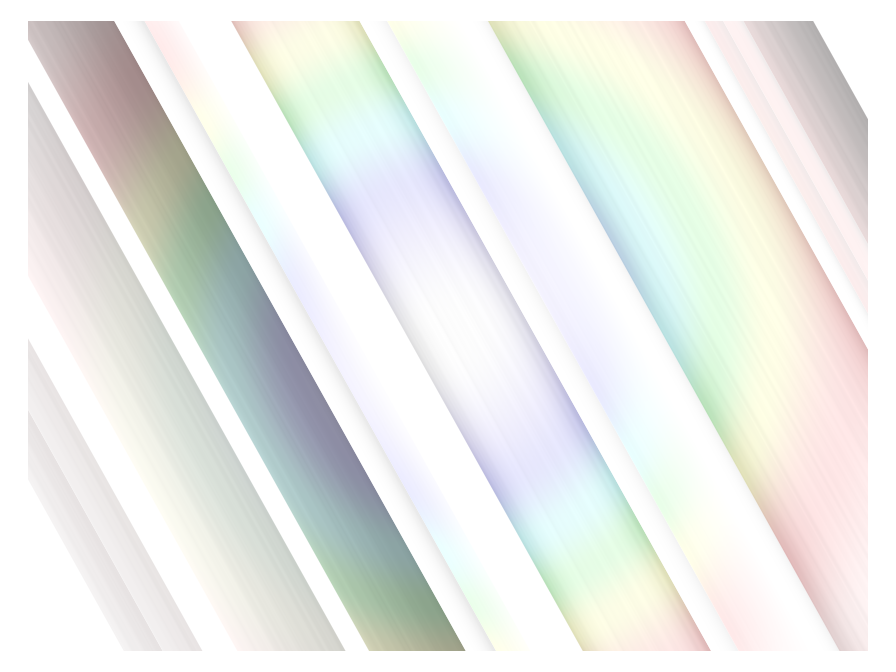
This background is drawn by a WebGL 1 fragment shader. Its source:

```glsl
precision highp float;
// Slanted glassy bands on white, tinted by a radial pastel rainbow, inside a thin white frame.

uniform vec2 u_resolution;

const float SLANT = 0.558;        // horizontal shift of a band per unit height
const float MARGIN = 0.03125;     // white frame, as a share of each side
const float HUE_INNER = 0.156;    // radius where the rainbow leaves violet
const float HUE_OUTER = 0.634;    // radius where it reaches red
const float HUE_SPAN = 0.7;
const float STREAK_DENSITY = 170.0;
const float STREAK_STRENGTH = 0.022;
const vec3 WHITE = vec3(1.0);

float hash(float n) {
  return fract(sin(n * 127.1) * 43758.5453);
}

float noise(float x) {
  float i = floor(x);
  float f = fract(x);
  return mix(hash(i), hash(i + 1.0), f * f * (3.0 - 2.0 * f));
}

// Pure hue by distance from the centre, fading to white at the core and far out.
vec3 rainbow(float radius) {
  float hue = HUE_SPAN * (1.0 - smoothstep(HUE_INNER, HUE_OUTER, radius));
  vec3 rgb = clamp(abs(mod(hue * 6.0 + vec3(0.0, 4.0, 2.0), 6.0) - 3.0) - 1.0, 0.0, 1.0);
  rgb = rgb * rgb * (3.0 - 2.0 * rgb);
  float strength = smoothstep(0.03, 0.26, radius);
  strength *= 1.0 - 0.6 * smoothstep(0.6, 0.75, radius);
  return mix(WHITE, rgb, strength);
}

// Paints one band from lo to hi. look = left tone, right tone, left tint, right tint.
void band(inout vec3 color, vec3 hue, float s, float lo, float hi,
          vec4 look, float curve, float rim) {
  float aa = 0.8 / u_resolution.y;
  float mask = smoothstep(lo - aa, lo + aa, s) * (1.0 - smoothstep(hi - aa, hi + aa, s));
  float u = clamp((s - lo) / (hi - lo), 0.0, 1.0);
  float ramp = pow(u, curve);
  float edge = rim * pow(abs(2.0 * u - 1.0), 4.0);
  float tone = mix(look.x, look.y, ramp) - edge;
  float tint = mix(look.z, look.w, ramp) + 0.7 * edge;

  // Fine brushed lines, stronger on tinted or shaded parts.
  float streak = noise(s * STREAK_DENSITY) + 0.5 * noise(s * STREAK_DENSITY * 2.3) - 0.75;
  tone += streak * STREAK_STRENGTH * smoothstep(0.0, 0.12, 1.0 - tone + tint);
  color = mix(color, tone * mix(WHITE, hue, tint), mask);
}

void main() {
  vec2 uv = gl_FragCoord.xy / u_resolution;
  vec2 p = (gl_FragCoord.xy - 0.5 * u_resolution) / u_resolution.y;
  float s = p.x + SLANT * p.y;
  vec3 hue = rainbow(length(p));
  vec3 color = WHITE;

  // Grey bands at the lower left
  band(color, hue, s, -0.744, -0.686, vec4(0.96, 0.90, 0.01, 0.02), 1.0, 0.0);
  band(color, hue, s, -0.686, -0.627, vec4(0.95, 0.91, 0.01, 0.02), 1.0, 0.0);
  band(color, hue, s, -0.575, -0.414, vec4(1.00, 0.825, 0.04, 0.03), 0.9, 0.0);

  // Dark iridescent band and the pale one beside it
  band(color, hue, s, -0.379, -0.235, vec4(0.84, 0.62, 0.13, 0.15), 0.8, 0.0);
  band(color, hue, s, -0.235, -0.190, vec4(1.00, 0.90, 0.00, 0.00), 3.0, 0.0);
  band(color, hue, s, -0.190, -0.139, vec4(1.00, 1.00, 0.09, 0.02), 1.0, 0.0);

  // Central band, its white gap and the soft veil on its right
  band(color, hue, s, -0.061, 0.130, vec4(0.995, 0.995, 0.09, 0.09), 1.0, 0.13);
  band(color, hue, s, 0.130, 0.171, vec4(1.00, 0.95, 0.00, 0.00), 3.0, 0.0);
  band(color, hue, s, 0.171, 0.280, vec4(1.00, 1.00, 0.09, 0.00), 1.0, 0.0);
  band(color, hue, s, 0.280, 0.321, vec4(1.00, 0.95, 0.00, 0.00), 4.0, 0.0);

  // Wide band and the narrow strips at the upper right
  band(color, hue, s, 0.321, 0.614, vec4(0.99, 1.00, 0.10, 0.09), 1.0, 0.12);
  band(color, hue, s, 0.614, 0.6435, vec4(1.00, 0.93, 0.00, 0.00), 5.0, 0.0);
  band(color, hue, s, 0.6435, 0.671, vec4(0.99, 0.95, 0.06, 0.03), 2.0, 0.0);
  band(color, hue, s, 0.671, 0.701, vec4(1.00, 0.93, 0.05, 0.01), 4.0, 0.0);
  band(color, hue, s, 0.701, 0.805, vec4(0.92, 0.69, 0.07, 0.03), 0.9, 0.0);

  // White frame
  vec2 aa = 0.5 / u_resolution;
  vec2 inside = smoothstep(MARGIN - aa, MARGIN + aa, min(uv, 1.0 - uv));
  color = mix(WHITE, color, inside.x * inside.y);
  gl_FragColor = vec4(clamp(color, 0.0, 1.0), 1.0);
}
```
